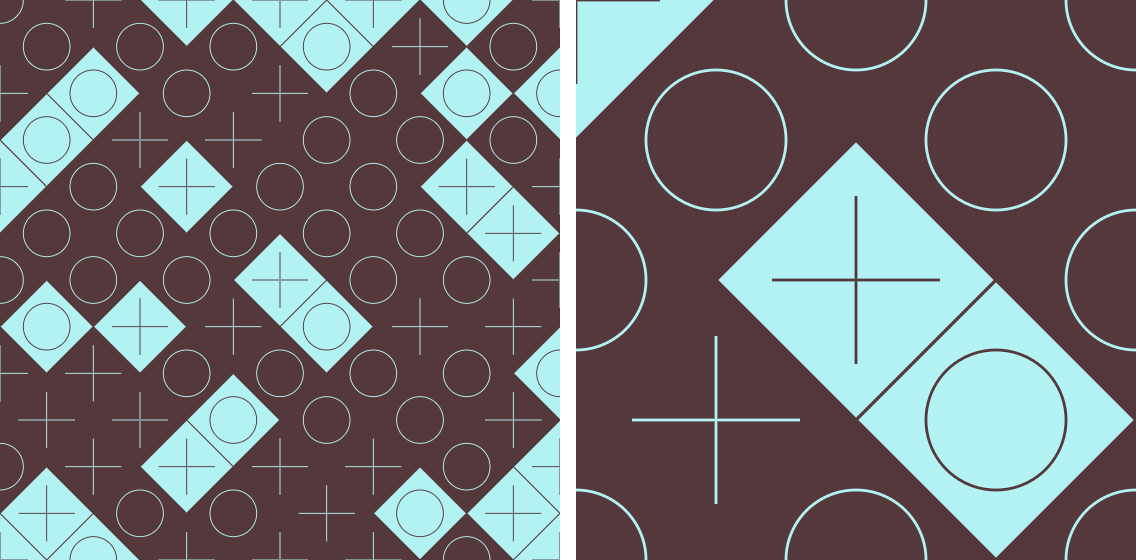
Left: the whole. Right: its middle third, enlarged.
Give the GLSL for this pattern, as a Shadertoy shader.

```glsl
const float UNITS = 12.0;          // half-diagonals across the canvas
const float LINE_WIDTH = 0.020;    // in half-diagonals
const float GAP_WIDTH = 0.024;
const float RING_RADIUS = 0.5;
const float CROSS_ARM = 0.6;
const float FILL_CHANCE = 0.37;
const float RING_CHANCE = 0.52;
const vec3 DARK = vec3(0.33, 0.22, 0.23);
const vec3 LIGHT = vec3(0.70, 0.95, 0.95);

// Two independent random values in 0..1 per tile
vec2 hash22(vec2 cell) {
    vec3 q = fract(vec3(cell.xyx) * vec3(0.1031, 0.1030, 0.0973));
    q += dot(q, q.yzx + 33.33);
    return fract((q.xx + q.yz) * q.zy);
}

float boxDistance(vec2 p, vec2 halfSize) {
    vec2 d = abs(p) - halfSize;
    return length(max(d, 0.0)) + min(max(d.x, d.y), 0.0);
}

float ringDistance(vec2 p) {
    return abs(length(p) - RING_RADIUS) - 0.5 * LINE_WIDTH;
}

float crossDistance(vec2 p) {
    vec2 bar = vec2(CROSS_ARM, 0.5 * LINE_WIDTH);
    return min(boxDistance(p, bar), boxDistance(p, bar.yx));
}

float coverage(float dist, float pixel) {
    return clamp(0.5 - dist / pixel, 0.0, 1.0);
}

void mainImage(out vec4 fragColor, in vec2 fragCoord) {
    float pixel = UNITS / iResolution.y;
    vec2 p = fragCoord * pixel;

    // Diagonal lattice: tile index and position inside the tile
    vec2 diagonal = vec2(p.x + p.y, p.x - p.y);
    vec2 tile = floor(0.5 * diagonal + 0.5);
    vec2 local = diagonal - 2.0 * tile;
    vec2 q = 0.5 * vec2(local.x + local.y, local.x - local.y);

    vec2 chance = hash22(tile + 57.0);
    bool filled = chance.x < FILL_CHANCE;

    // Inset diamond, leaving a thin seam between neighbours
    float diamond = (abs(q.x) + abs(q.y) - 1.0) * inversesqrt(2.0) + 0.5 * GAP_WIDTH;
    vec3 color = filled ? mix(DARK, LIGHT, coverage(diamond, pixel)) : DARK;

    // Ring or cross drawn in the opposite colour
    float glyph = chance.y < RING_CHANCE ? ringDistance(q) : crossDistance(q);
    color = mix(color, filled ? DARK : LIGHT, coverage(glyph, pixel));

    fragColor = vec4(color, 1.0);
}
```
